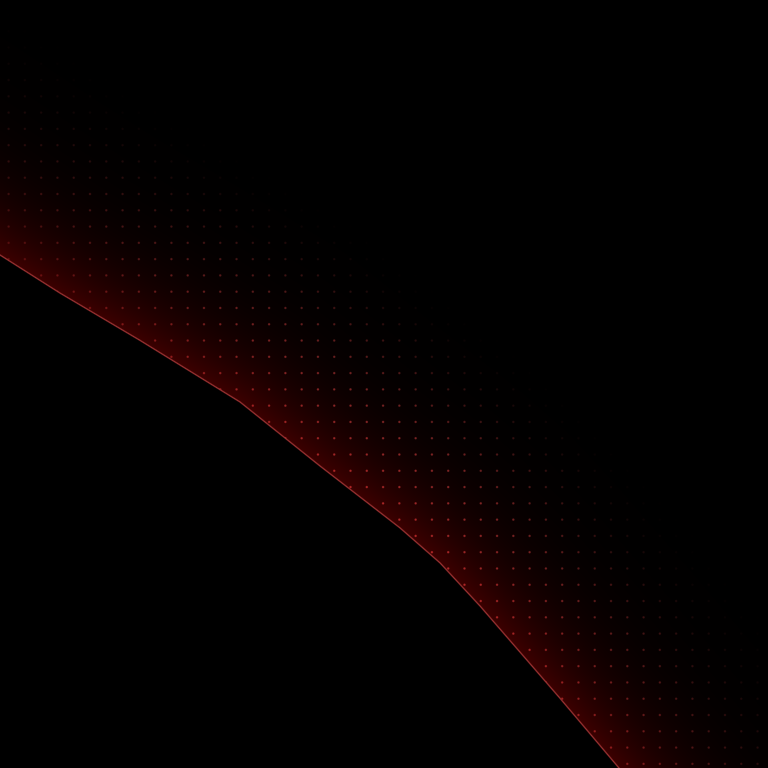
Write a WebGL 2 fragment shader that draws this background.

```glsl
#version 300 es
precision highp float;
// A dark field crossed by a thin, bent red edge that falls to the right.
// The edge is a chain of segments; its distance drives a one-sided red glow
// and the fading of a fine grid of dots above it.

uniform vec2 u_resolution;
out vec4 outColor;

const int KNOTS = 12;
const vec2 EDGE[KNOTS] = vec2[KNOTS](
    vec2(-0.120, 0.748), vec2(0.000, 0.668), vec2(0.078, 0.6185),
    vec2(0.182, 0.557), vec2(0.3125, 0.4766), vec2(0.417, 0.393),
    vec2(0.521, 0.3125), vec2(0.573, 0.267), vec2(0.625, 0.211),
    vec2(0.729, 0.091), vec2(0.806, 0.000), vec2(1.020, -0.265));

const vec3 GLOW_COLOR = vec3(0.235, 0.0, 0.0);
const vec3 LINE_COLOR = vec3(0.62, 0.20, 0.20);
const vec3 DOT_COLOR = vec3(0.48, 0.15, 0.15);

const float GLOW_DECAY = 0.07;      // exponential falloff length
const float GLOW_REACH = 0.20;      // Gaussian limit of the tail
const float LINE_HALF_WIDTH = 0.0008;

const float DOT_SPACING = 0.0212;
const vec2 DOT_ORIGIN = vec2(0.0112, 0.9806);
const float DOT_RADIUS = 0.0014;
const float DOT_FADE_START = 0.07;
const float DOT_FADE_END = 0.28;
const float DOT_CENTER = 0.52;      // dots are strongest around this x
const float DOT_SPREAD = 0.50;

// Distance to the edge: positive above it, negative below.
float edgeDistance(vec2 p) {
    float nearest = 1e3;
    float side = 1.0;
    for (int i = 0; i < KNOTS - 1; i++) {
        vec2 a = EDGE[i];
        vec2 ab = EDGE[i + 1] - a;
        vec2 ap = p - a;
        float t = clamp(dot(ap, ab) / dot(ab, ab), 0.0, 1.0);
        nearest = min(nearest, length(ap - ab * t));
        if (ap.x >= 0.0 && ap.x < ab.x) {
            side = ap.y * ab.x < ap.x * ab.y ? -1.0 : 1.0;
        }
    }
    return side * nearest;
}

// Smooth coverage of a shape from its signed distance.
float coverage(float d, float pixel) {
    return 1.0 - smoothstep(-pixel, pixel, d);
}

// Regular grid of round dots.
float dotGrid(vec2 p, float pixel) {
    vec2 cell = fract((p - DOT_ORIGIN) / DOT_SPACING + 0.5) - 0.5;
    return coverage(length(cell) * DOT_SPACING - DOT_RADIUS, pixel);
}

void main() {
    vec2 p = gl_FragCoord.xy / u_resolution;
    float pixel = 1.0 / min(u_resolution.x, u_resolution.y);
    float d = edgeDistance(p);
    float above = coverage(-d, 0.7 * pixel);
    float height = max(d, 0.0);

    // Glow on the upper side
    float tail = height / GLOW_REACH;
    float glow = exp(-height / GLOW_DECAY - tail * tail);
    vec3 color = GLOW_COLOR * glow * above;

    // Dots, fading away from the edge and toward both ends
    float along = (p.x - DOT_CENTER) / DOT_SPREAD;
    float dotFade = 1.0 - smoothstep(DOT_FADE_START, DOT_FADE_END, height);
    dotFade *= exp(-along * along);
    color += DOT_COLOR * dotGrid(p, 0.8 * pixel) * dotFade * above;

    // Bright line along the edge
    float line = coverage(abs(d) - LINE_HALF_WIDTH, 0.8 * pixel);
    color = mix(color, LINE_COLOR, line);

    outColor = vec4(color, 1.0);
}
```
